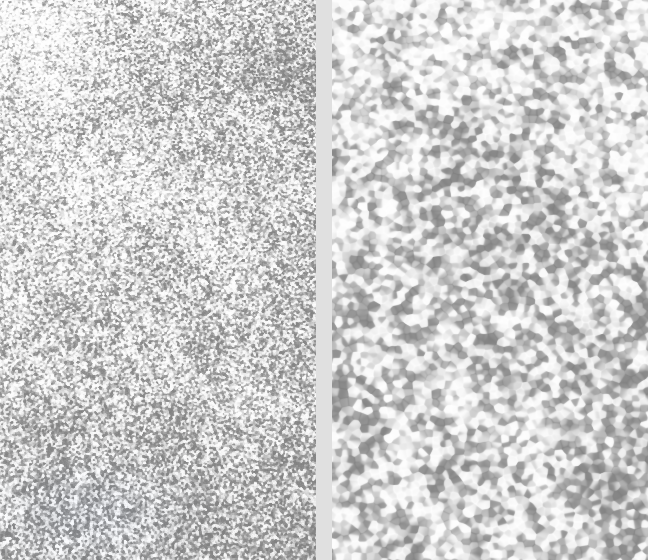
Left, the full canvas; right, a detail of the centre.
Reproduce this texture procedurally as a WebGL 2 fragment shader.

```glsl
#version 300 es
precision highp float;
// A pale, worn surface covered in fine grey and white speckle.
// Soft cellular noise at three sizes is added to broad light and shade,
// then a sigmoid curve spreads the sum over the grey range.

uniform vec2 u_resolution;
out vec4 fragColor;

const float DARKEST = 0.49;
const float LIGHTEST = 1.0;

// Three random values per cell: jitter in xy, tone in z
vec3 hash3(vec2 cell, float seed) {
  vec3 h = fract(vec3(cell.xyx + seed) * vec3(0.1031, 0.1030, 0.0973));
  h += dot(h, h.yxz + 33.33);
  return fract((h.xxy + h.yzz) * h.zyx);
}

// Blend of nearby jittered grains, scaled to zero mean and unit spread
float grains(vec2 q, float softness, float seed) {
  vec2 cell = floor(q);
  float sum = 0.0;
  float power = 0.0;
  for (int j = -1; j <= 1; j++) {
    for (int i = -1; i <= 1; i++) {
      vec2 neighbour = cell + vec2(i, j);
      vec3 rnd = hash3(neighbour, seed);
      vec2 offset = neighbour + rnd.xy - q;
      float weight = exp(-softness * dot(offset, offset));
      sum += weight * (rnd.z - 0.5);
      power += weight * weight;
    }
  }
  return 3.46 * sum / sqrt(power + 1e-6);
}

// Round smooth patch of light or shade
float patchAt(vec2 uv, vec2 centre, vec2 radius) {
  vec2 d = (uv - centre) / radius;
  return exp(-dot(d, d));
}

// Large-scale lighting: bright upper left, darker right and bottom
float broadLight(vec2 uv) {
  float light = mix(-0.42, 0.2, smoothstep(0.0, 0.6, uv.y));
  light += 0.22 * (0.5 - uv.x);
  light += 0.85 * patchAt(uv, vec2(0.03, 0.98), vec2(0.4, 0.16));
  light += 0.35 * patchAt(uv, vec2(0.12, 0.67), vec2(0.3, 0.12));
  light += 0.3 * patchAt(uv, vec2(0.68, 0.64), vec2(0.25, 0.08));
  light -= 0.6 * patchAt(uv, vec2(0.92, 0.83), vec2(0.28, 0.11));
  light -= 0.25 * patchAt(uv, vec2(0.42, 0.8), vec2(0.14, 0.1));
  return light;
}

void main() {
  vec2 uv = gl_FragCoord.xy / u_resolution;
  vec2 p = gl_FragCoord.xy / u_resolution.x;

  // Grains shrink and flatten gently towards the top
  float density = mix(138.0, 158.0, uv.y);
  vec2 q = vec2((p.x - 0.5) * density + 200.0, p.y * (138.0 + 22.0 * uv.y));

  // Fine speckle, slightly upright clumps and wide blotches
  float level = 0.93 * grains(q, 4.5, 3.0);
  level += 0.27 * grains(q * vec2(0.36, 0.27), 4.0, 17.0);
  level += 0.17 * grains(q * vec2(0.075, 0.06), 3.0, 41.0);
  level += broadLight(uv);

  // Spread evenly over the greys, with a thinner dark end
  float share = 1.0 / (1.0 + exp(-1.7 * level));
  float grey = mix(DARKEST, LIGHTEST, pow(share, 0.72));

  // Faint cool cast near the lower left
  float cool = patchAt(uv, vec2(0.28, 0.08), vec2(0.25, 0.08));
  vec3 colour = grey + cool * vec3(-0.012, -0.004, 0.012);
  fragColor = vec4(clamp(colour, 0.0, 1.0), 1.0);
}
```
